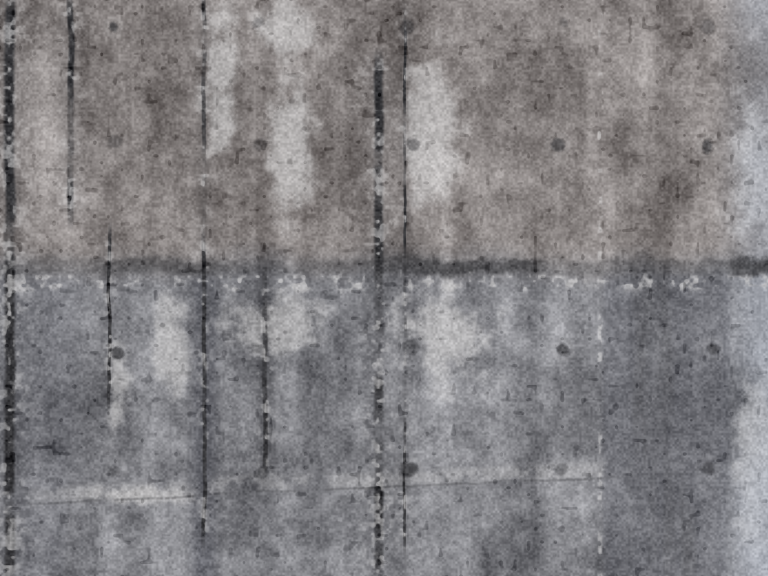
A Shadertoy shader for this texture:

```glsl
const vec3 WARM = vec3(0.515, 0.493, 0.487);
const vec3 COOL = vec3(0.480, 0.482, 0.500);
const vec3 PALE = vec3(0.770, 0.765, 0.765);
const vec3 HAZE = vec3(0.690, 0.710, 0.750);
const vec3 SOOT = vec3(0.225, 0.225, 0.235);
const vec3 SLATE = vec3(0.360, 0.365, 0.395);

const float JOINT_Y = 0.535;
const float LEDGE_Y = 0.145;
const float GRAIN = 0.20;
const float MOTTLE = 0.34;
const float STREAK = 0.26;
const vec2 HOLE_START = vec2(0.148, 0.185);
const vec2 HOLE_STEP = vec2(0.193, 0.207);
const float HOLE_ROW_GAP = 0.150;
const float HOLE_RADIUS = 0.015;

// Vertical seams: x, half width, bottom, top
const int SEAM_COUNT = 7;
const vec4 SEAMS[SEAM_COUNT] = vec4[](
    vec4(0.013, 0.0075, 0.00, 1.00), vec4(0.092, 0.0045, 0.62, 1.00),
    vec4(0.142, 0.0025, 0.30, 0.60), vec4(0.266, 0.0030, 0.05, 1.00),
    vec4(0.345, 0.0035, 0.18, 0.53), vec4(0.493, 0.0065, 0.00, 0.90),
    vec4(0.527, 0.0020, 0.05, 1.00));

// Pale worn areas: centre, radii
const int WORN_COUNT = 11;
const vec4 WORN[WORN_COUNT] = vec4[](
    vec4(0.380, 0.74, 0.040, 0.13), vec4(0.558, 0.75, 0.045, 0.14),
    vec4(0.292, 0.85, 0.028, 0.16), vec4(0.980, 0.70, 0.035, 0.18),
    vec4(0.225, 0.39, 0.028, 0.12), vec4(0.155, 0.32, 0.020, 0.10),
    vec4(0.355, 0.44, 0.075, 0.06), vec4(0.580, 0.42, 0.070, 0.08),
    vec4(0.175, 0.14, 0.090, 0.02), vec4(0.985, 0.22, 0.035, 0.20),
    vec4(0.370, 0.95, 0.050, 0.06));

float hash(vec2 p) {
    vec3 h = fract(p.xyx * 0.1031);
    h += dot(h, h.yzx + 33.33);
    return fract((h.x + h.y) * h.z);
}

float noise(vec2 p) {
    vec2 i = floor(p), f = fract(p);
    f = f * f * (3.0 - 2.0 * f);
    return mix(mix(hash(i), hash(i + vec2(1, 0)), f.x),
               mix(hash(i + vec2(0, 1)), hash(i + vec2(1, 1)), f.x), f.y);
}

float fbm(vec2 p) {
    float sum = 0.0, amp = 0.5;
    for (int i = 0; i < 5; i++) {
        sum += amp * noise(p);
        p = mat2(1.6, 1.2, -1.2, 1.6) * p + 17.3;
        amp *= 0.5;
    }
    return sum / 0.97;
}

float band(float x, float lo, float hi, float soft) {
    return smoothstep(lo - soft, lo + soft, x) * (1.0 - smoothstep(hi - soft, hi + soft, x));
}

void mainImage(out vec4 fragColor, in vec2 fragCoord) {
    vec2 uv = fragCoord / iResolution.xy;
    vec2 p = fragCoord / iResolution.y;
    float mottle = fbm(p * 7.0 + 3.0);
    float rough = fbm(p * 32.0 + 40.0);
    float crumb = noise(p * 125.0);
    float run = fbm(p * vec2(26.0, 2.5) + 9.0);

    // Warm upper pour, cool lower pour, vertical water streaks
    vec3 col = mix(COOL, WARM, smoothstep(-0.03, 0.05, uv.y - JOINT_Y + 0.08 * (mottle - 0.5)));
    col += MOTTLE * (mottle - 0.46) + STREAK * (run - 0.48) + 0.20 * (rough - 0.5);
    float lower = 1.0 - smoothstep(JOINT_Y - 0.03, JOINT_Y, uv.y);
    float slate = band(uv.x, 0.785, 0.95, 0.006) * 0.45 + band(uv.x, 0.25, 0.28, 0.012) * 0.7;
    slate += band(uv.x, 0.0, 0.10, 0.03) * 0.35;
    col = mix(col, SLATE, slate * lower * smoothstep(0.25, 0.60, run + 0.1));

    // Pale worn areas with ragged edges
    float worn = 0.0;
    for (int i = 0; i < WORN_COUNT; i++) {
        vec2 d = (uv - WORN[i].xy) / WORN[i].zw;
        float edge = exp(-dot(d, d)) + 1.1 * (rough - 0.5) + 0.7 * (run - 0.5);
        worn = max(worn, smoothstep(0.30, 0.85, edge) * exp(-0.3 * dot(d, d)));
    }
    col = mix(col, PALE, 0.70 * worn);
    float haze = smoothstep(0.92, 1.0, uv.x) * (0.3 + 0.6 * mottle);
    col = mix(col, HAZE, haze);

    // Tilted ledge with a lime deposit
    float ledge = uv.y - LEDGE_Y - 0.06 * (uv.x - 0.3) + 0.014 * (mottle - 0.5);
    float ledgeSpan = band(uv.x, 0.04, 0.80, 0.04) * smoothstep(0.35, 0.6, rough + 0.08);
    col = mix(col, PALE, 0.32 * ledgeSpan * band(ledge, 0.0, 0.025, 0.008));
    col = mix(col, SOOT, 0.30 * ledgeSpan * band(ledge, -0.004, 0.0, 0.002));

    // Horizontal joint: damp band above, pale crumbs below
    float joint = uv.y - JOINT_Y + 0.025 * (rough - 0.5);
    float damp = 0.25 + 0.45 * band(uv.x, 0.50, 0.70, 0.03);
    damp += 0.55 * smoothstep(0.93, 0.96, uv.x) + 0.22 * band(uv.x, 0.13, 0.30, 0.03);
    col = mix(col, SOOT, damp * band(joint, -0.012, 0.014, 0.007) * smoothstep(0.15, 0.55, mottle));
    float crumbs = band(joint, -0.035, -0.012, 0.008);

    // Vertical seams, broken by wear
    for (int i = 0; i < SEAM_COUNT; i++) {
        vec4 s = SEAMS[i];
        float dx = abs(uv.x - s.x + 0.005 * (fbm(vec2(uv.y * 14.0, s.x * 90.0)) - 0.5));
        float span = band(uv.y, s.z, s.w, 0.025);
        float wear = smoothstep(0.28, 0.58, fbm(vec2(uv.y * 9.0, s.x * 50.0)) + 0.3 * (rough - 0.4));
        float core = 1.0 - smoothstep(s.y * 0.45, s.y * 1.25, dx);
        col = mix(col, SOOT, span * (core * wear * 0.82 + 0.22 * exp(-dx / (s.y * 3.0))));
        crumbs = max(crumbs, span * exp(-dx / (s.y * 2.0)));
    }
    float pressLine = 1.0 - smoothstep(0.001, 0.004, abs(uv.x - 0.782 + 0.006 * (rough - 0.5)));
    crumbs = max(crumbs, 0.8 * pressLine);
    col = mix(col, PALE, 0.65 * crumbs * smoothstep(0.62, 0.82, 0.5 * crumb + 0.7 * rough));

    // Tie holes: five columns, two rows in each pour
    for (int i = 0; i < 5; i++) {
        for (int j = 0; j < 4; j++) {
            vec2 id = vec2(i, j);
            vec2 c = HOLE_START + id * HOLE_STEP + vec2(0.0, j > 1 ? HOLE_ROW_GAP : 0.0);
            c += 0.014 * (vec2(hash(id + 5.0), hash(id + 21.0)) - 0.5);
            float d = length((uv - c) * vec2(iResolution.x / iResolution.y, 1.0));
            d += 0.022 * (rough - 0.5);
            float show = mix(0.20, 0.75, hash(id + 61.0));
            col = mix(col, PALE, 0.25 * show * band(d, HOLE_RADIUS, HOLE_RADIUS * 1.4, 0.004));
            col = mix(col, SOOT, show * (1.0 - smoothstep(HOLE_RADIUS * 0.5, HOLE_RADIUS, d)));
        }
    }

    // Sand grain and fine pits
    col += GRAIN * (0.6 * noise(p * 260.0) + 0.4 * crumb - 0.5);
    col -= 0.12 * smoothstep(0.80, 0.95, noise(p * 85.0 + 7.0));
    fragColor = vec4(clamp(col, 0.0, 1.0), 1.0);
}
```
